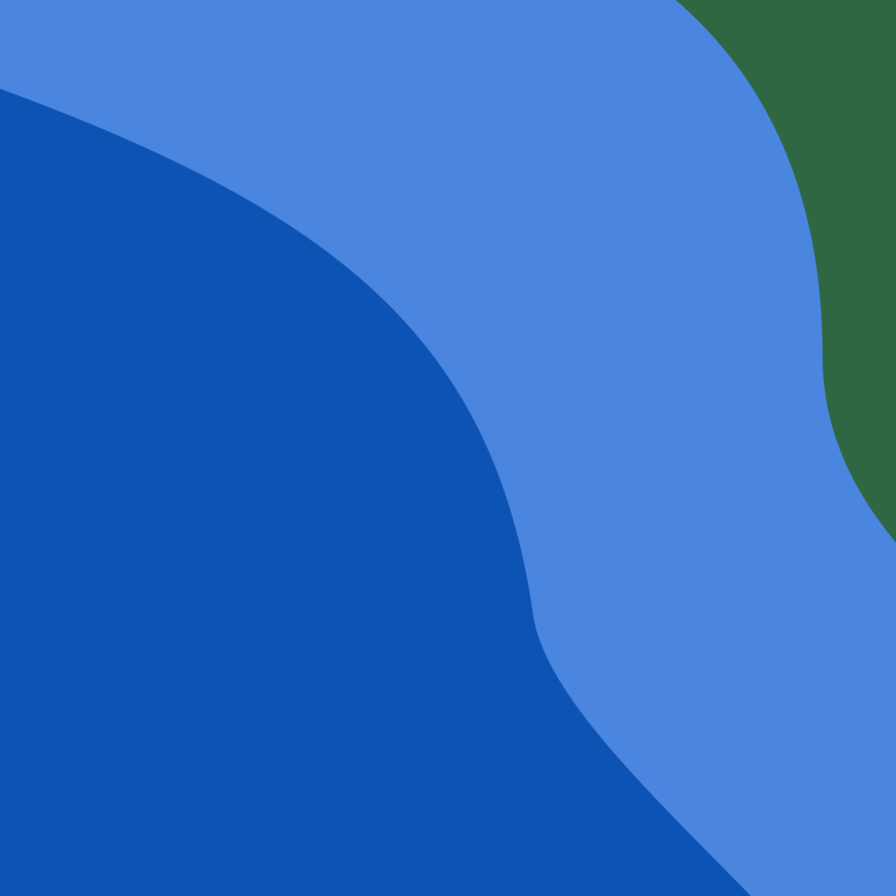
A WebGL 1 fragment shader for this background:

```glsl
precision highp float;
// Flat abstract background: dark blue, light blue and green areas split by flowing curves.

uniform vec2 u_resolution;

vec2 bezier(vec2 a, vec2 b, vec2 c, vec2 d, float t) {
  float s = 1.0 - t;
  return s * s * s * a + 3.0 * s * s * t * b + 3.0 * s * t * t * c + t * t * t * d;
}

vec2 bezierTangent(vec2 a, vec2 b, vec2 c, vec2 d, float t) {
  float s = 1.0 - t;
  return s * s * (b - a) + 2.0 * s * t * (c - b) + t * t * (d - c);
}

// Approximate signed distance to a descending curve, positive on its right.
// Beyond either end the curve continues along its tangent.
float rightOf(vec2 p, vec2 a, vec2 b, vec2 c, vec2 d) {
  float low = 0.0, high = 1.0;
  for (int i = 0; i < 18; i++) {
    float mid = 0.5 * (low + high);
    if (bezier(a, b, c, d, mid).y > p.y) low = mid;
    else high = mid;
  }
  float t = 0.5 * (low + high);
  vec2 offset = p - bezier(a, b, c, d, t);
  vec2 along = normalize(bezierTangent(a, b, c, d, t));
  return offset.y * along.x - offset.x * along.y;
}

void main() {
  vec2 p = gl_FragCoord.xy / u_resolution;
  float pixel = 1.0 / min(u_resolution.x, u_resolution.y);

  // Boundary of the dark blue area: broad shoulder, then a sweep to the bottom
  vec2 blueJoint = vec2(0.595, 0.314);
  float blueEdge = p.y > blueJoint.y
    ? rightOf(p, vec2(0.0, 0.901), vec2(0.378, 0.762), vec2(0.551, 0.621), blueJoint)
    : rightOf(p, blueJoint, vec2(0.608, 0.224), vec2(0.729, 0.112), vec2(0.838, 0.0));

  // Boundary of the green corner
  vec2 greenJoint = vec2(0.918, 0.603);
  float greenEdge = p.y > greenJoint.y
    ? rightOf(p, vec2(0.754, 1.0), vec2(0.875, 0.896), vec2(0.918, 0.753), greenJoint)
    : rightOf(p, greenJoint, vec2(0.918, 0.525), vec2(0.948, 0.457), vec2(1.0, 0.3945));

  // Layer the three flat colours with soft pixel-wide edges
  vec3 darkBlue = vec3(0.051, 0.327, 0.703);
  vec3 lightBlue = vec3(0.291, 0.527, 0.879);
  vec3 green = vec3(0.182, 0.402, 0.257);
  vec3 color = mix(darkBlue, lightBlue, smoothstep(-pixel, pixel, blueEdge));
  color = mix(color, green, smoothstep(-pixel, pixel, greenEdge));

  gl_FragColor = vec4(color, 1.0);
}
```
